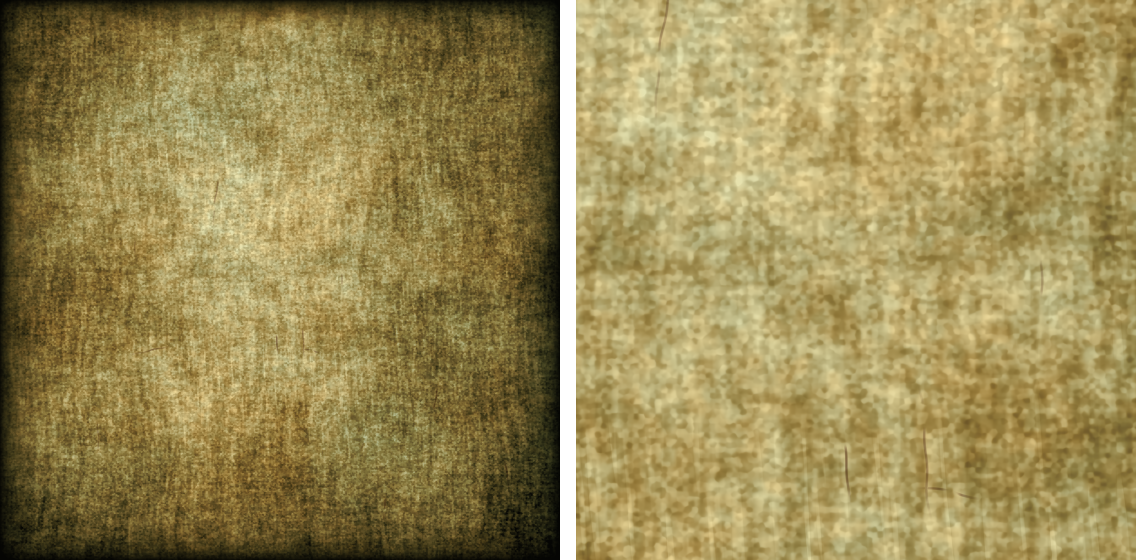
Left, the full canvas; right, a detail of the centre.
Reproduce this texture procedurally as a WebGL 2 fragment shader.

```glsl
#version 300 es
precision highp float;

uniform vec2 u_resolution;
out vec4 fragColor;

vec3 hash3(vec2 p) {
    vec3 q = fract(p.xyx * vec3(0.1031, 0.1030, 0.0973));
    q += dot(q, q.yxz + 33.33);
    return fract((q.xxy + q.yzz) * q.zyx);
}

// Smooth cellular noise, centred on zero
float cells(vec2 p) {
    vec2 cell = floor(p), local = fract(p);
    float sum = 0.0, weights = 0.0;
    for (int y = -1; y <= 1; y++)
    for (int x = -1; x <= 1; x++) {
        vec2 offset = vec2(x, y);
        vec3 h = hash3(cell + offset + 57.0);
        vec2 d = offset + 0.15 + 0.7 * h.xy - local;
        float w = exp(-4.5 * dot(d, d));
        sum += w * h.z;
        weights += w;
    }
    return sum / weights - 0.5;
}

float layeredCells(vec2 p) {
    float sum = 0.0, amplitude = 0.5;
    for (int i = 0; i < 4; i++) {
        sum += amplitude * cells(p);
        p = mat2(0.8, 0.6, -0.6, 0.8) * p * 2.1 + 13.7;
        amplitude *= 0.58;
    }
    return sum;
}

// Black through umber and olive to pale straw, indexed by the red value
vec3 patina(float tone) {
    vec3 ramp[8] = vec3[8](
        vec3(0.02, 0.02, 0.01), vec3(0.13, 0.12, 0.05), vec3(0.28, 0.24, 0.10),
        vec3(0.42, 0.34, 0.16), vec3(0.54, 0.46, 0.22), vec3(0.64, 0.57, 0.33),
        vec3(0.72, 0.67, 0.45), vec3(0.92, 0.88, 0.66));
    vec3 color = ramp[0];
    for (int i = 0; i < 7; i++)
        color = mix(color, ramp[i + 1],
                    clamp((tone - ramp[i].r) / (ramp[i + 1].r - ramp[i].r), 0.0, 1.0));
    return color;
}

// x: dark scratches, y: pale scratches
vec2 scratches(vec2 uv) {
    float blur = 1.0 / u_resolution.y;
    vec2 marks = vec2(0.0);
    for (int i = 0; i < 40; i++) {
        float id = float(i);
        vec3 place = hash3(vec2(id, 7.0)), style = hash3(vec2(id, 91.0));
        float angle = (place.z - 0.5) * 0.6 + (i % 5 == 0 ? 1.5 : 0.0);
        float c = cos(angle), s = sin(angle);
        vec2 q = mat2(c, -s, s, c) * (uv - place.xy);
        q.x += 0.0015 * sin(q.y * 55.0 + id) + 0.0006 * sin(q.y * 190.0 + id * 2.0);
        float reach = mix(0.015, 0.075, style.x);
        float line = 1.0 - smoothstep(0.0002, 0.0006 + blur, abs(q.x));
        line *= 1.0 - smoothstep(0.2 * reach, reach, abs(q.y));
        line *= 0.3 + 0.7 * style.y;
        marks = max(marks, style.z < 0.6 ? vec2(line, 0.0) : vec2(0.0, line));
    }
    // Flaked into broken strokes
    return marks * smoothstep(-0.25, 0.15, cells(uv * 75.0 + 33.0));
}

void main() {
    vec2 uv = gl_FragCoord.xy / u_resolution;
    vec2 warped = uv + 0.012 * sin(uv.yx * 17.0 + 2.0 * sin(uv * 9.0));

    // Broad light falling off from the upper middle
    vec2 fromGlow = uv - vec2(0.45, 0.61);
    float tone = 0.695 - 0.86 * dot(fromGlow, fromGlow);

    // Soft stains: centre and strength
    vec3 stains[4] = vec3[4](vec3(0.74, 0.36, 0.10), vec3(0.16, 0.47, 0.09),
                             vec3(0.06, 0.86, 0.15), vec3(0.95, 0.52, 0.10));
    for (int i = 0; i < 4; i++) {
        vec2 d = warped - stains[i].xy;
        tone -= stains[i].z * exp(-75.0 * dot(d, d));
    }

    // Blotches and grime
    float grime = layeredCells(warped * 26.0);
    tone += 0.30 * layeredCells(warped * vec2(4.5, 5.5) + 3.0);
    tone += 0.20 * grime;

    // Woven fibres and grain, rougher in the shadows
    float texture_ = 0.11 * cells(warped * vec2(130.0, 9.0));
    texture_ += 0.10 * cells(uv * vec2(270.0, 34.0) + 40.0);
    texture_ += 0.09 * cells(uv * vec2(30.0, 230.0) + 80.0);
    texture_ += 0.20 * cells(uv * vec2(310.0, 340.0)) + 0.10 * cells(uv * 150.0 + 9.0);
    tone += texture_ * mix(1.25, 0.9, smoothstep(0.4, 0.7, tone));

    // Pale hairlines worn into patches
    float worn = smoothstep(0.0, 0.2, cells(uv * 5.0 + 21.0));
    vec2 slanted = uv + uv.yx * vec2(0.08, 0.0);
    tone += 0.06 * worn * smoothstep(0.15, 0.4, cells(slanted * vec2(280.0, 16.0)));

    // Burnt border with an uneven rim
    vec2 inset = min(uv, 1.0 - uv);
    vec2 rim = max(inset + 0.035 * grime * smoothstep(0.0, 0.05, inset), 0.0);
    vec2 fade = 1.0 - exp(-(rim + 0.003) / vec2(0.032, 0.026));
    tone *= fade.x * fade.y;

    vec2 marks = scratches(uv);
    tone += 0.08 * marks.y * fade.x * fade.y;
    vec3 color = patina(tone);

    // Drifts of rust and verdigris
    float hue = 0.75 * layeredCells(warped * vec2(3.2, 4.2) + 60.0) + 0.25 * cells(uv * 110.0 + 5.0);
    hue -= 0.3 * smoothstep(0.90, 1.0, uv.x);
    color *= 1.0 + clamp(hue, -0.5, 0.5) * vec3(0.20, -0.08, -0.40);

    color *= 1.0 - marks.x * vec3(0.32, 0.42, 0.46);
    fragColor = vec4(clamp(color, 0.0, 1.0), 1.0);
}
```
